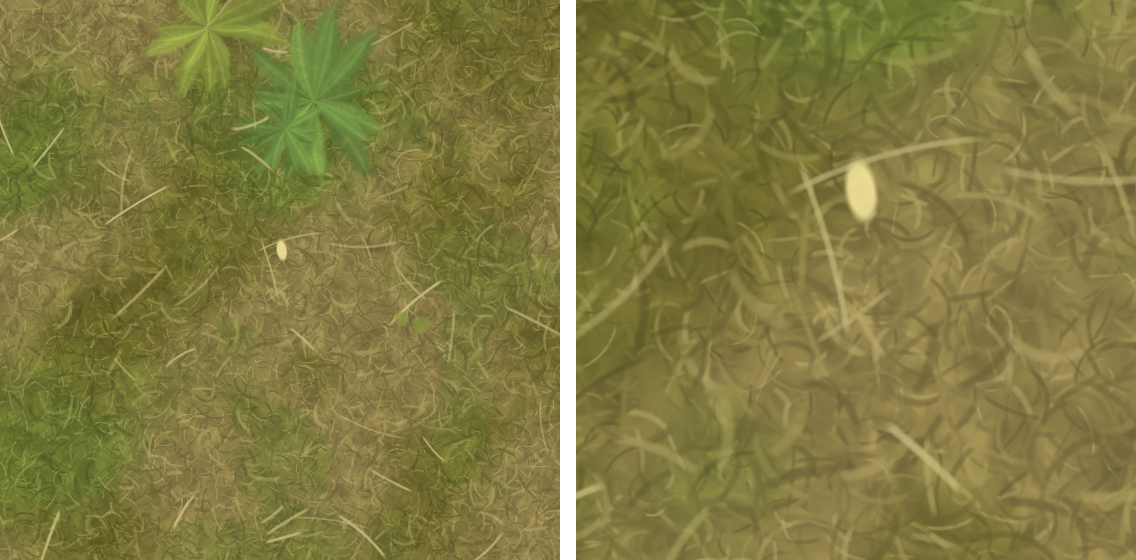
Left, the full canvas; right, a detail of the centre.
This texture is drawn by a three.js fragment shader. Its source:

```glsl
// Dry summer lawn: matted olive and straw blades, loose stalks and a leafy green weed.
#define DARK_OLIVE vec3(0.41, 0.395, 0.15)
#define DRY_THATCH vec3(0.555, 0.495, 0.285)
#define MOSS_GREEN vec3(0.40, 0.46, 0.18)
#define LEAF_GREEN vec3(0.44, 0.57, 0.27)
#define LIME_LEAF vec3(0.56, 0.61, 0.26)
#define PALE_STRAW vec3(0.75, 0.70, 0.47)
#define BLADE_LAYERS 6
#define BLADE_OPACITY 0.55
#define STALK_COUNT 40
#define LEAF_COUNT 17
#define PI 3.14159

varying vec2 vUv;

vec4 hash4(vec2 p) {
  vec4 q = fract(p.xyxy * vec4(0.1031, 0.1030, 0.0973, 0.1099));
  q += dot(q, q.wzxy + 33.33);
  return fract((q.xxyz + q.yzzw) * q.zywx);
}

float noise(vec2 p) {
  vec2 i = floor(p), f = fract(p);
  f = f * f * (3.0 - 2.0 * f);
  return mix(mix(hash4(i).x, hash4(i + vec2(1.0, 0.0)).x, f.x),
             mix(hash4(i + vec2(0.0, 1.0)).x, hash4(i + 1.0).x, f.x), f.y);
}

float fbm(vec2 p) {
  float sum = 0.0, amp = 0.5;
  for (int i = 0; i < 4; i++) {
    sum += amp * noise(p);
    p = mat2(1.6, 1.2, -1.2, 1.6) * p + 7.3;
    amp *= 0.5;
  }
  return sum / 0.9375;
}

vec2 rotate(vec2 p, float a) {
  float c = cos(a), s = sin(a);
  return vec2(c * p.x + s * p.y, c * p.y - s * p.x);
}

float patchAt(vec2 p, vec2 centre, float radius) {
  vec2 d = (p - centre) / radius;
  return exp(-dot(d, d));
}

// Soft bent stroke along x, fading at both tips
float stroke(vec2 p, float halfLen, float halfWidth, float bend) {
  float t = p.x / halfLen;
  float tip = smoothstep(0.0, 0.5, 1.0 - t * t);
  float d = abs(p.y + bend * halfLen * (t * t - 0.3));
  return tip * (1.0 - smoothstep(0.2 * halfWidth, halfWidth, d));
}

// One grid of short blades, lit and shaded around the ground colour
vec3 bladeLayer(vec3 col, vec3 ground, vec2 p, float scale, float seed) {
  vec2 q = p * scale, cell = floor(q);
  for (int j = -1; j <= 1; j++) {
    for (int i = -1; i <= 1; i++) {
      vec2 id = cell + vec2(float(i), float(j));
      vec4 r = hash4(id + seed * 19.7), s = hash4(id + seed * 31.1 + 5.0);
      vec2 local = rotate(q - id - 0.1 - 0.8 * r.xy, r.z * PI);
      float mask = stroke(local, mix(0.4, 0.95, s.x), mix(0.07, 0.16, s.y), s.z - 0.5);
      vec3 tone = ground * mix(0.72, 1.24, r.w);
      tone = mix(tone, PALE_STRAW, 0.55 * smoothstep(0.72, 1.0, r.w));
      col = mix(col, tone, mask * BLADE_OPACITY);
    }
  }
  return col;
}

// Ring of tapered leaves with a light midrib
vec3 rosette(vec3 col, vec2 p, float size, vec3 tint, float seed) {
  for (int i = 0; i < LEAF_COUNT; i++) {
    vec4 r = hash4(vec2(float(i) * 3.7, seed));
    float len = size * mix(0.6, 1.25, r.x);
    vec2 q = rotate(p, 2.0 * PI * (float(i) * 0.618 + 0.08 * r.y));
    float t = q.x / len;
    q.y += (r.z - 0.5) * 0.6 * q.x * t;
    float inside = step(0.0, t) * step(t, 1.0);
    float width = len * 0.15 * sin(PI * clamp(t, 0.0, 1.0)) + 0.0005;
    float edge = abs(q.y) / width;
    float mask = inside * (1.0 - smoothstep(0.5, 1.1, edge)) * smoothstep(0.0, 0.25, 1.0 - t);
    float light = mix(0.78, 1.14, r.w) + 0.16 * (1.0 - smoothstep(0.0, 0.35, edge));
    light += 0.1 * clamp(q.y / width, -1.0, 1.0);
    col = mix(col, tint * light, mask * 0.72);
  }
  return col;
}

void main() {
  vec2 p = vUv;

  // Broad drift between thatch, olive and moss
  float dry = fbm(p * 5.0 + 3.1) + 0.3 * patchAt(p, vec2(0.27, 0.83), 0.14);
  dry += 0.22 * patchAt(p, vec2(0.58, 0.46), 0.15) + 0.2 * patchAt(p, vec2(0.05, 0.5), 0.1);
  vec3 ground = mix(DARK_OLIVE, DRY_THATCH, smoothstep(0.22, 0.72, dry));
  float moss = 0.8 * patchAt(p, vec2(0.07, 0.75), 0.13) + 0.9 * patchAt(p, vec2(0.03, 0.2), 0.16);
  moss += patchAt(p, vec2(0.53, 0.8), 0.15) + 0.5 * smoothstep(0.5, 0.75, fbm(p * 6.0 + 21.0));
  ground = mix(ground, MOSS_GREEN, clamp(moss, 0.0, 0.9));

  // Matted fine texture
  vec2 warp = vec2(noise(p * 26.0), noise(p * 26.0 + 40.0));
  vec3 col = ground * (0.74 + 0.5 * fbm(p * 42.0 + 2.5 * warp));
  for (int k = 0; k < BLADE_LAYERS; k++) {
    col = bladeLayer(col, ground, p, 58.0 - 6.0 * float(k), float(k) + 1.0);
  }

  // Weed clumps
  col = rosette(col, p - vec2(0.37, 0.95), 0.13, LIME_LEAF, 4.0);
  col = rosette(col, p - vec2(0.56, 0.82), 0.16, LEAF_GREEN, 9.0);
  col = rosette(col, p - vec2(0.51, 0.77), 0.09, LEAF_GREEN * 0.92, 13.0);

  // Loose dry stalks
  for (int i = 0; i < STALK_COUNT; i++) {
    vec4 r = hash4(vec2(float(i) * 5.3, 71.0)), s = hash4(vec2(float(i) * 2.9, 37.0));
    vec2 q = rotate(p - r.xy, r.z * PI);
    float mask = stroke(q, mix(0.02, 0.075, s.x), mix(0.0025, 0.0045, s.y), 0.3 * (s.z - 0.5));
    col = mix(col, PALE_STRAW * mix(0.92, 1.08, s.w), mask * mix(0.45, 0.9, r.w));
  }

  // Lime leaflets and a pale seed husk
  float leaflet = max(patchAt(p, vec2(0.752, 0.42), 0.017), patchAt(p, vec2(0.717, 0.43), 0.014));
  col = mix(col, LIME_LEAF * 0.95, 0.75 * smoothstep(0.3, 0.6, leaflet));
  vec2 husk = rotate(p - vec2(0.503, 0.553), 0.15) / vec2(0.011, 0.022);
  col = mix(col, PALE_STRAW * 1.2, 1.0 - smoothstep(0.6, 1.0, length(husk)));

  gl_FragColor = vec4(col * (0.96 + 0.1 * fbm(p * 90.0)), 1.0);
}
```
